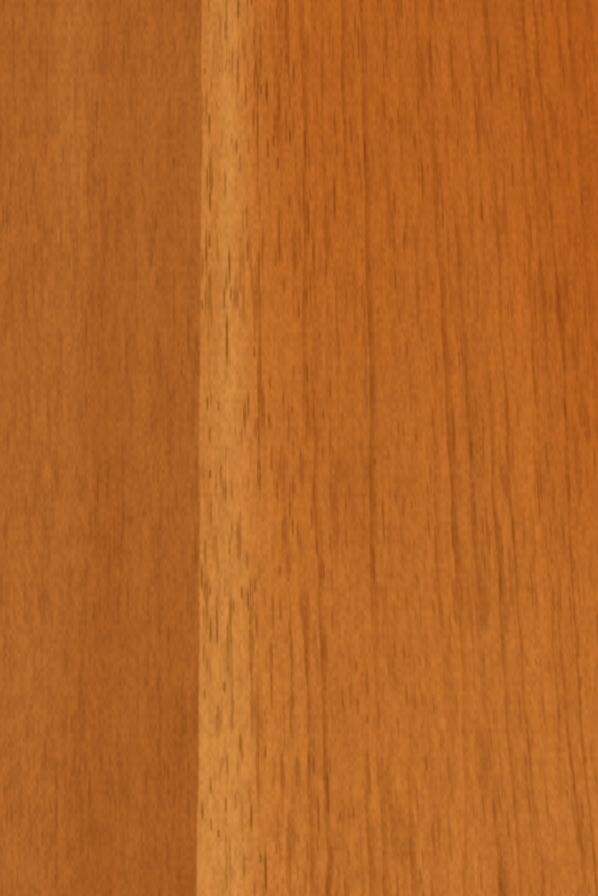
A Shadertoy shader for this texture:

```glsl
// Two joined planks of warm varnished wood, split by a vertical seam.
// Broad colour bands come from stretched noise; leaning growth lines,
// thin tapered pores, broken streaks and fine fibres are layered on top.

const float SEAM_X = 0.223;
const vec3 LEFT_DARK = vec3(0.648, 0.352, 0.128);
const vec3 LEFT_LIGHT = vec3(0.735, 0.440, 0.188);
const vec3 RIGHT_TOP = vec3(0.722, 0.388, 0.132);
const vec3 RIGHT_BOTTOM = vec3(0.756, 0.445, 0.178);
const vec3 RED_EDGE = vec3(0.690, 0.345, 0.098);
const vec3 SAPWOOD = vec3(0.815, 0.540, 0.260);
const vec3 LINE_TINT = vec3(0.81, 0.73, 0.56);
const vec3 PORE_TINT = vec3(0.72, 0.63, 0.48);

float hash(vec2 p) {
    return fract(sin(dot(p, vec2(127.1, 311.7))) * 43758.5453);
}

float noise(vec2 p) {
    vec2 cell = floor(p);
    vec2 f = fract(p);
    f = f * f * (3.0 - 2.0 * f);
    float low = mix(hash(cell), hash(cell + vec2(1.0, 0.0)), f.x);
    float high = mix(hash(cell + vec2(0.0, 1.0)), hash(cell + vec2(1.0)), f.x);
    return mix(low, high, f.y);
}

float fbm(vec2 p) {
    float sum = 0.0;
    float amplitude = 0.53;
    for (int i = 0; i < 4; i++) {
        sum += amplitude * noise(p);
        p = p * 2.03 + 17.3;
        amplitude *= 0.5;
    }
    return sum;
}

// Thin tapered dashes, at most one per cell of a staggered grid.
float pores(vec2 p, vec2 grid, float density, float seed, float pixel) {
    vec2 q = p * grid;
    float column = floor(q.x);
    q.y += 9.0 * hash(vec2(column, seed));
    vec2 cell = vec2(column, floor(q.y)) + seed;
    float present = step(hash(cell + 3.1), density);
    float reach = mix(0.12, 0.5, hash(cell + 7.7));
    vec2 d = fract(q) - vec2(mix(0.3, 0.7, hash(cell + 5.3)), 0.5);
    d.x += 0.2 * d.y * (hash(cell + 2.9) - 0.5);
    float along = d.y / reach;
    float width = 0.0010 + 0.5 * pixel;
    float across = d.x / (grid.x * width);
    float ends = 1.0 - smoothstep(0.3, 1.0, abs(along));
    return present * exp(-across * across) * ends * mix(0.3, 1.0, hash(cell + 11.9));
}

// Irregular broken streaks: the upper tail of stretched noise.
float streaks(vec2 p, vec2 scale) {
    float n = 0.7 * noise(p * scale) + 0.3 * noise(p * scale * vec2(1.7, 3.1) + 9.0);
    return smoothstep(0.56, 0.88, n);
}

// Wavering growth lines: a crisp left flank and a soft right one.
float growthLines(vec2 p, float pixel) {
    float total = 0.0;
    for (int i = 0; i < 19; i++) {
        float id = float(i);
        float x = 0.292 + 0.0215 * id + 0.016 * (hash(vec2(id, 4.0)) - 0.5);
        x += 0.009 * (noise(vec2(p.y * 3.5, id * 7.0)) - 0.5);
        x += 0.003 * (noise(vec2(p.y * 22.0, id * 5.0)) - 0.5);
        float d = p.x - x;
        float width = d < 0.0 ? 0.0010 + 0.5 * pixel : mix(0.0022, 0.0055, hash(vec2(id, 6.0)));
        float fade = smoothstep(0.2, 0.75, noise(vec2(id * 9.0, p.y * 4.5)));
        fade *= mix(0.6, 1.2, noise(vec2(id * 3.0, p.y * 38.0)));
        float strength = mix(0.3, 0.85, hash(vec2(id, 8.0)));
        total += strength * mix(0.2, 1.0, fade) * exp(-d * d / (width * width));
    }
    return min(total, 1.0);
}

vec3 leftPlank(vec2 p) {
    float band = 0.65 * fbm(vec2(p.x * 26.0, p.y * 2.2));
    float rim = (1.0 - smoothstep(0.02, 0.10, p.x)) * mix(0.40, 0.15, p.y);
    float glow = exp(-pow((p.x - 0.085) / 0.025, 2.0)) * 0.30 * p.y;
    return mix(LEFT_DARK, LEFT_LIGHT, clamp(band + rim + glow - 0.12, 0.0, 1.0));
}

vec3 rightPlank(vec2 p) {
    float band = fbm(vec2(p.x * 34.0, p.y * 2.0) + 31.0) - 0.5;
    float height = smoothstep(0.0, 0.9, p.y + 0.35 * band);
    vec3 color = mix(RIGHT_BOTTOM, RIGHT_TOP, height);
    color *= 1.0 + vec3(0.12, 0.17, 0.24) * band;
    float redEdge = smoothstep(0.56, 0.68, p.x) * smoothstep(0.1, 0.7, p.y);
    color = mix(color, RED_EDGE, 0.6 * redEdge);
    float pale = 1.0 - smoothstep(0.255, 0.300, p.x + 0.035 * band);
    float halo = 1.0 - smoothstep(0.26, 0.38, p.x);
    return mix(color, SAPWOOD, clamp(0.5 * pale + 0.22 * halo + 0.8 * band * pale, 0.0, 1.0));
}

void mainImage(out vec4 fragColor, in vec2 fragCoord) {
    float pixel = 1.0 / iResolution.y;
    vec2 p = fragCoord * pixel;
    float seam = SEAM_X + 0.006 * (p.y - 0.5) + 0.002 * (noise(vec2(p.y * 14.0, 2.0)) - 0.5);
    float side = smoothstep(-0.0008 - pixel, 0.0008 + pixel, p.x - seam);

    // The grain leans further towards the right edge.
    float lean = 0.065 * smoothstep(0.20, 0.62, p.x);
    vec2 grain = vec2(p.x + lean * (p.y - 0.5), p.y);
    grain.x += 0.004 * (noise(p * vec2(9.0, 5.0)) - 0.5);

    vec3 color = mix(leftPlank(grain), rightPlank(grain), side);
    color *= mix(vec3(1.0), LINE_TINT, 0.8 * side * growthLines(grain, pixel));

    float nearSeam = side * (1.0 - smoothstep(0.25, 0.40, p.x));
    float density = mix(0.22, 0.30, side) + 0.12 * nearSeam;
    float dashes = pores(grain, vec2(88.0, 12.0), density, 2.0, pixel);
    dashes = max(dashes, 0.8 * pores(grain, vec2(121.0, 23.0), density, 19.0, pixel));
    dashes = max(dashes, 0.6 * streaks(grain, vec2(190.0, 15.0)));
    color *= mix(vec3(1.0), PORE_TINT, dashes * (0.34 + 0.14 * side + 0.4 * nearSeam));

    // Fine fibres and a surface speckle.
    float fibre = noise(grain * vec2(260.0, 42.0)) - 0.5;
    float speckle = noise(grain * vec2(350.0, 190.0) + 50.0) - 0.5;
    color *= 1.0 + vec3(0.8, 1.0, 1.3) * (0.085 * fibre + 0.105 * speckle);
    fragColor = vec4(clamp(color, 0.0, 1.0), 1.0);
}
```
